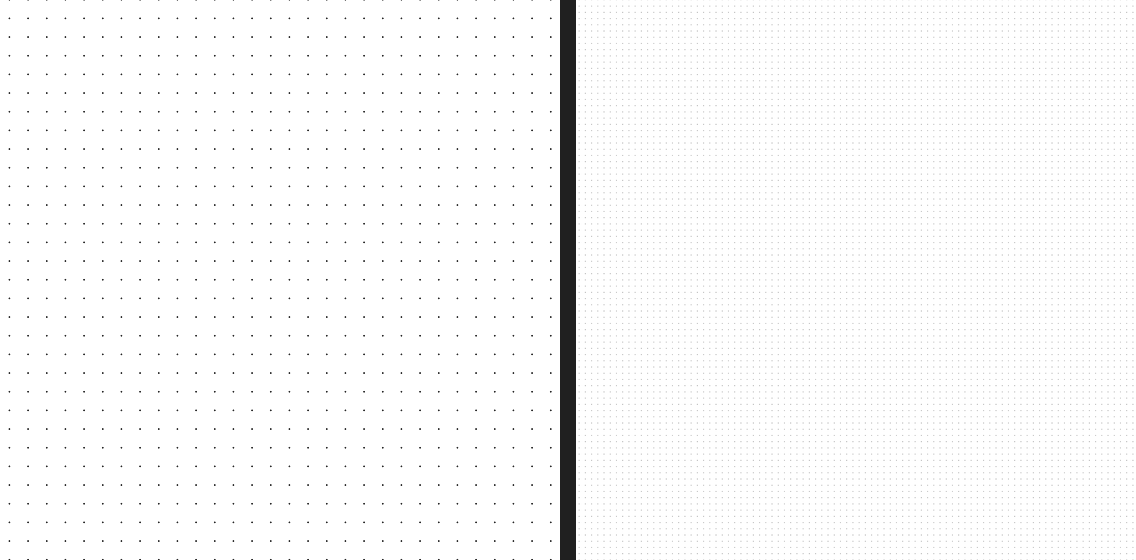
Left: one tile. Right: repeated 3 by 3.
This pattern is drawn by a three.js fragment shader. Its source:

```glsl
// Dot grid: small charcoal dots on white paper, evenly spaced across and up.
#define REPEATS 30.0
#define DOT_RADIUS 0.047
#define DOT_CENTER vec2(0.505, 0.015)
#define PAPER_COLOR vec3(1.0)
#define DOT_COLOR vec3(0.15)

varying vec2 vUv;

// Offset from the nearest dot center, in cells; wraps at every cell edge.
vec2 nearestDotOffset(vec2 cellPos) {
  return fract(cellPos - DOT_CENTER + 0.5) - 0.5;
}

// Disc coverage with an edge one pixel wide.
float discCoverage(vec2 offset, float radius, float pixel) {
  float dist = length(offset) - radius;
  return 1.0 - smoothstep(-0.5 * pixel, 0.5 * pixel, dist);
}

void main() {
  vec2 cellPos = vUv * REPEATS;
  float pixel = max(fwidth(cellPos.x), fwidth(cellPos.y));

  float dot = discCoverage(nearestDotOffset(cellPos), DOT_RADIUS, pixel);
  gl_FragColor = vec4(mix(PAPER_COLOR, DOT_COLOR, dot), 1.0);
}
```
